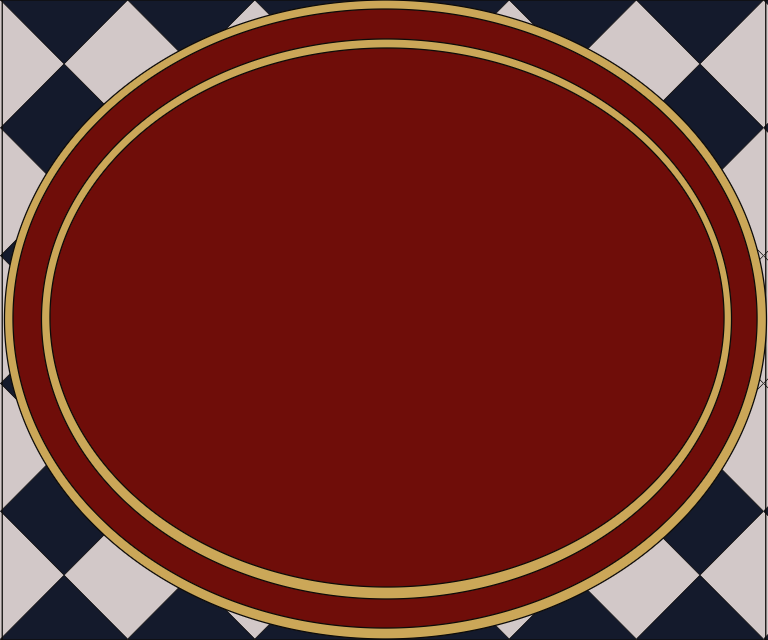
A Shadertoy shader for this background:

```glsl
// A dark red oval plaque with two gold rings over a harlequin floor of navy and
// pale diamonds. Ellipse distances are layered as filled, outlined shapes;
// the diamonds are a checkerboard turned by 45 degrees.

const vec3 RED   = vec3(0.435, 0.050, 0.035);
const vec3 GOLD  = vec3(0.795, 0.655, 0.345);
const vec3 NAVY  = vec3(0.080, 0.100, 0.172);
const vec3 PALE  = vec3(0.825, 0.785, 0.785);
const vec3 INK   = vec3(0.050, 0.045, 0.035);

// Lengths are in canvas heights; the canvas is ASPECT wide and 1 high.
const float ASPECT    = 1.2;
const float LINE_HALF = 0.0010;
const vec2  TILE      = vec2(0.1987, 0.1997);
const float TILE_LEFT = 0.0008;
const vec2  FRAME_X   = vec2(0.0035, 1.1965);

// Ellipses from the outside in: centre in xy, radii in zw.
const vec4 RIM_OUTER  = vec4(0.6023, 0.5008, 0.5953, 0.4992);
const vec4 RIM_INNER  = vec4(0.6016, 0.5023, 0.5813, 0.4836);
const vec4 RING_OUTER = vec4(0.6039, 0.5016, 0.5391, 0.4375);
const vec4 RING_INNER = vec4(0.6047, 0.5039, 0.5266, 0.4211);

float pixelSize;

// Coverage of the region where the distance is negative.
float cover(float dist) {
    return clamp(0.5 - dist / pixelSize, 0.0, 1.0);
}

// Signed distance to an ellipse, first order near its edge.
float ellipseDistance(vec2 p, vec4 ellipse) {
    vec2 scaled = (p - ellipse.xy) / ellipse.zw;
    float slope = 2.0 * length(scaled / ellipse.zw);
    return (dot(scaled, scaled) - 1.0) / max(slope, 1e-4);
}

vec3 inkLine(vec3 color, float dist) {
    return mix(color, INK, cover(abs(dist) - LINE_HALF));
}

vec3 outlinedEllipse(vec3 below, vec3 fill, vec2 p, vec4 ellipse) {
    float dist = ellipseDistance(p, ellipse);
    return inkLine(mix(below, fill, cover(dist)), dist);
}

vec3 harlequin(vec2 p) {
    vec2 cell = vec2(p.x - TILE_LEFT, 1.0 - p.y) / TILE;
    vec2 diagonal = vec2(cell.x + cell.y, cell.x - cell.y);
    vec2 toEdge = abs(fract(diagonal + 0.5) - 0.5);
    float edge = min(toEdge.x, toEdge.y) * TILE.x * 0.7071;
    float parity = mod(floor(diagonal.x) + floor(diagonal.y), 2.0);
    float navy = cover(parity > 0.5 ? edge : -edge);

    // The tips at the middle of the right side stay pale.
    navy *= 1.0 - step(5.5, cell.x) * step(abs(cell.y - 2.5), 1.0);
    return inkLine(mix(PALE, NAVY, navy), edge + 0.5 * LINE_HALF);
}

void mainImage(out vec4 fragColor, in vec2 fragCoord) {
    vec2 p = fragCoord / iResolution.xy * vec2(ASPECT, 1.0);
    pixelSize = 1.0 / iResolution.y;

    // Floor and its thin border
    vec3 color = harlequin(p);
    color = inkLine(color, p.x - FRAME_X.x);
    color = inkLine(color, p.x - FRAME_X.y);
    color = inkLine(color, min(p.y, 1.0 - p.y));

    // Plaque, from the outer rim to the inner field
    color = outlinedEllipse(color, GOLD, p, RIM_OUTER);
    color = outlinedEllipse(color, RED, p, RIM_INNER);
    color = outlinedEllipse(color, GOLD, p, RING_OUTER);
    color = outlinedEllipse(color, RED, p, RING_INNER);

    fragColor = vec4(color, 1.0);
}
```
